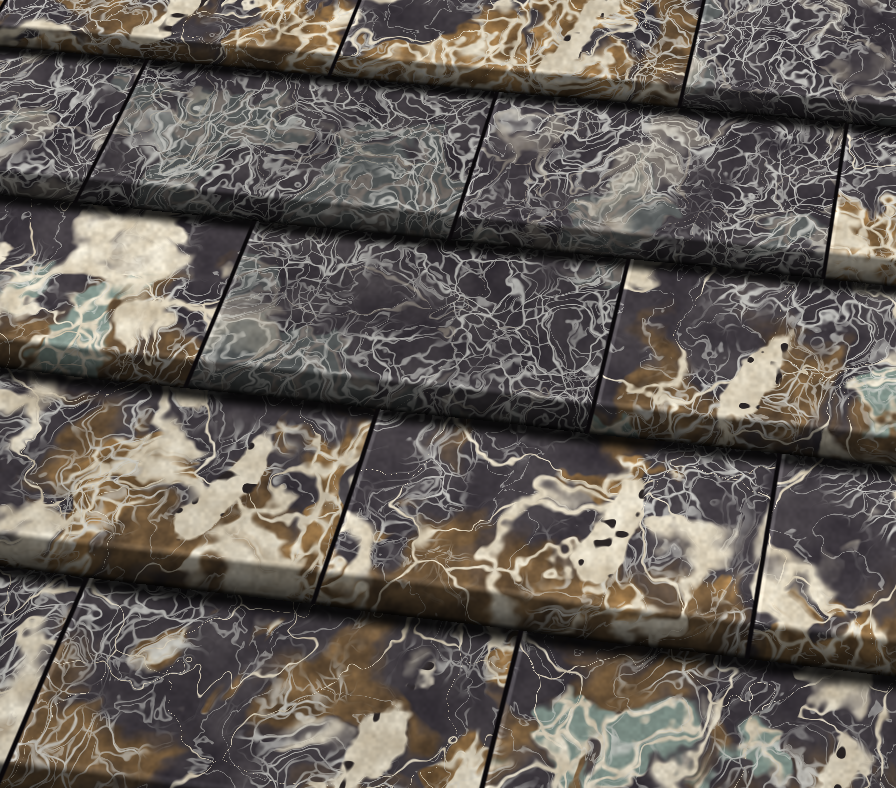
This texture is drawn by a Shadertoy shader. Its source:

```glsl
// Sloping courses of dark marble roof tiles with cream veins and ochre stains.

float hash(vec2 p) {
    vec3 q = fract(p.xyx * 0.1031);
    q += dot(q, q.yzx + 33.33);
    return fract((q.x + q.y) * q.z);
}

float noise(vec2 p) {
    vec2 i = floor(p), f = fract(p);
    f = f * f * (3.0 - 2.0 * f);
    return mix(mix(hash(i), hash(i + vec2(1, 0)), f.x),
               mix(hash(i + vec2(0, 1)), hash(i + vec2(1, 1)), f.x), f.y);
}

float fbm(vec2 p) {
    float sum = 0.0, amp = 0.533;
    for (int i = 0; i < 4; i++) {
        sum += amp * noise(p);
        p = mat2(1.6, 1.2, -1.2, 1.6) * p + 5.7;
        amp *= 0.5;
    }
    return sum;
}

// Gap between the two nearest cell points: zero along the cracks
float crack(vec2 p) {
    vec2 cell = floor(p);
    float near = 9.0, next = 9.0;
    for (int y = -1; y <= 1; y++)
    for (int x = -1; x <= 1; x++) {
        vec2 c = cell + vec2(x, y);
        float d = length(c + vec2(hash(c), hash(c + 17.3)) - p);
        next = min(next, max(near, d));
        near = min(near, d);
    }
    return next - near;
}

float line(float d, float width) {
    return 1.0 - smoothstep(0.15 * width, width, d);
}

vec3 marble(vec2 local, vec2 tile) {
    float kind = hash(tile + 4.7);
    float webbed = step(0.68, kind);
    vec2 q = local * vec2(2.2, 1.15) + 40.0 * vec2(hash(tile), hash(tile + 9.1));
    vec2 bent = q + 0.5 * (vec2(fbm(q * 3.0), fbm(q * 3.0 + 19.0)) - 0.5);
    float low = local.y - 0.55;
    float grain = fbm(q * 9.0);
    vec3 cream = mix(vec3(0.66, 0.61, 0.52), vec3(0.87, 0.85, 0.79), grain);

    // Charcoal ground with ochre stains gathering near the front
    vec3 color = mix(vec3(0.14, 0.125, 0.15), vec3(0.31, 0.29, 0.30), fbm(q * 5.0));
    vec3 ochre = mix(vec3(0.20, 0.15, 0.10), vec3(0.62, 0.48, 0.30), grain);
    float stain = smoothstep(0.46, 0.64, fbm(bent * 2.3 + 7.0) + 0.32 * low);
    color = mix(color, ochre, 0.85 * stain * (1.0 - webbed));

    // Pale mineral pockets, grey-green in some tiles
    float pocket = smoothstep(0.59, 0.64, fbm(bent * 1.9 + 31.0) + 0.2 * low);
    vec3 mineral = mix(ochre * 1.15, vec3(0.45, 0.51, 0.48), step(0.48, kind));
    mineral = mix(mineral, cream, line(crack(bent * 6.0), 0.3));
    color = mix(color, mineral, pocket * (1.0 - 0.6 * webbed));

    // Broken web of fine threads
    float patchy = smoothstep(0.38, 0.62, fbm(q * 2.6 + 53.0) + 0.16 * webbed);
    float web = line(crack(bent * 4.5), 0.10) * patchy;
    web = max(web, 0.75 * line(crack(bent * 9.0 + 3.0), 0.16) * patchy);
    web = max(web, 0.6 * line(abs(fbm(bent * 5.0 + 80.0) - 0.5), 0.022));
    color = mix(color, vec3(0.74, 0.74, 0.72), 0.85 * web);

    // Bold branching veins of uneven width
    float width = 0.006 + 0.06 * smoothstep(0.4, 0.75, noise(q * 3.0 + 61.0));
    float vein = line(abs(fbm(bent * 1.3 + 71.0) - 0.5), width);
    vein = max(vein, line(crack(bent * 1.4 + 12.0), 0.7 * width));
    color = mix(color, cream, vein * (1.0 - 0.6 * webbed));

    // One leaning cream flake with dark pits
    vec2 d = local - vec2(0.2 + 0.6 * hash(tile + 2.3), 0.55);
    d.x = 2.2 * d.x + 0.4 * d.y;
    float flake = length(d / vec2(0.12, 0.30)) + 1.8 * (fbm(q * 5.0 + 23.0) - 0.5);
    flake = (1.0 - smoothstep(0.75, 0.95, flake)) * (1.0 - webbed);
    float pit = smoothstep(0.74, 0.82, noise(q * 17.0));
    return mix(color, mix(cream, vec3(0.15, 0.13, 0.13), pit), flake);
}

void mainImage(out vec4 fragColor, in vec2 fragCoord) {
    float pixel = 1.0 / iResolution.x;
    vec2 p = vec2(fragCoord.x, iResolution.y - fragCoord.y) * pixel;

    // Perspective: courses descend to the right and widen toward the viewer
    float drop = (p.y - 0.088 * p.x) / (1.0 + 0.056 * p.x) - 0.052;
    float course = drop / (0.156 + 0.0646 * drop);
    course += 0.012 * (noise(p * 9.0) - 0.5);
    float row = ceil(course);
    float across = (p.x * (1.0 - 0.0646 * course) + 0.0859 * course) / 0.3906;
    across += 0.52 * row - 0.94;
    vec2 tile = vec2(floor(across), row);
    vec2 local = vec2(fract(across), course - row + 1.0);

    vec3 color = marble(local, tile + 20.0);
    color *= 0.94 + 0.16 * hash(tile + 31.0);
    color *= 0.94 + 0.12 * noise(p * 230.0);

    // Front lip, its worn bevel, and the shadow cast on the next course
    float lip = smoothstep(0.82, 0.86, local.y);
    color *= mix(1.06, 0.52 - 0.25 * smoothstep(0.88, 1.0, local.y), lip);
    color += 0.05 * line(abs(local.y - 0.83), 0.025);
    float edge = 0.02 + 6.0 * pixel;
    color *= mix(0.16, 1.0, smoothstep(0.02, 0.07 + edge, local.y));
    color *= mix(0.3, 1.0, smoothstep(0.0, edge, 1.0 - local.y));

    // Side joints: a dark gap beside a thin lit arris
    float side = min(local.x, 1.0 - local.x) * 0.3906;
    color += 0.12 * line(abs(local.x * 0.3906 - 0.004), 0.002 + pixel) * (1.0 - lip);
    color = mix(vec3(0.04, 0.03, 0.04), color, smoothstep(0.001, 0.002 + pixel, side));

    fragColor = vec4(clamp(color, 0.0, 1.0), 1.0);
}
```
